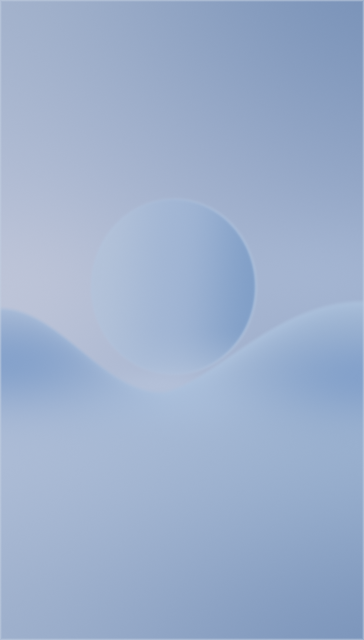
Give the GLSL for this background, as a WebGL 2 fragment shader.

```glsl
#version 300 es
precision highp float;
// A pale blue disc rests in the valley between two misty hills.
// Corner-blended gradients form sky and ground; a cosine ridge, an
// elliptical distance and Gaussian shadows give the soft shapes.
uniform vec2 u_resolution;
out vec4 outColor;

const float PI = 3.14159265;
const vec3 RIM_LIGHT = vec3(0.70, 0.78, 0.88);
const vec3 HILL_SHADE = vec3(0.50, 0.62, 0.79);

float hash(vec2 p) {
  vec3 q = fract(vec3(p.xyx) * 0.1031);
  q += dot(q, q.yzx + 33.33);
  return fract((q.x + q.y) * q.z);
}

float gaussian(vec2 p, vec2 center, vec2 spread) {
  vec2 d = (p - center) / spread;
  return exp(-dot(d, d));
}

// Blend a left and a right colour across the canvas.
vec3 across(vec3 left, vec3 right, float x) {
  return mix(left, right, smoothstep(-0.15, 1.15, x));
}

vec3 skyColor(vec2 uv) {
  vec3 top = across(vec3(0.64, 0.70, 0.80), vec3(0.47, 0.57, 0.72), uv.x);
  vec3 middle = across(vec3(0.71, 0.75, 0.84), vec3(0.60, 0.67, 0.79), uv.x);
  vec3 sky = mix(middle, top, smoothstep(0.55, 1.08, uv.y));
  // Warm haze above the left hill and a cool upper right corner.
  sky += vec3(0.035, 0.022, 0.008) * gaussian(uv, vec2(0.08, 0.55), vec2(0.35, 0.13));
  sky += vec3(0.03, 0.03, 0.025) * gaussian(uv, vec2(0.95, 0.57), vec2(0.35, 0.10));
  return sky;
}

vec3 groundColor(vec2 uv) {
  vec3 low = across(vec3(0.62, 0.69, 0.80), vec3(0.48, 0.58, 0.73), uv.x);
  vec3 high = across(vec3(0.68, 0.74, 0.84), vec3(0.60, 0.69, 0.81), uv.x);
  return mix(low, high, smoothstep(-0.05, 0.34, uv.y));
}

// Height of the hills, falling from both crests to one valley.
float ridgeHeight(float x, vec2 valley, vec2 crests) {
  bool isLeft = x < valley.x;
  float t = isLeft ? 1.0 - x / valley.x : (x - valley.x) / (1.0 - valley.x);
  float bend = isLeft ? t : pow(t, 0.77);
  float crest = isLeft ? crests.x : crests.y;
  return mix(valley.y, crest, 0.5 - 0.5 * cos(PI * bend));
}

vec3 addDisc(vec3 base, vec2 uv, vec2 center, vec2 radii) {
  vec2 q = (uv - center) / radii;
  float dist = length(q) - 1.0;
  float side = q.x * 0.96 - q.y * 0.08;
  vec3 body = mix(vec3(0.70, 0.76, 0.85), vec3(0.63, 0.71, 0.83), smoothstep(-1.0, 0.1, side));
  body = mix(body, vec3(0.50, 0.62, 0.78), smoothstep(-0.05, 1.08, side));
  // The foot of the disc dissolves into pale haze.
  body = mix(body, vec3(0.68, 0.75, 0.85), 0.65 * smoothstep(0.45, 1.05, -q.y));
  float rim = exp(-pow(dist / 0.022, 2.0));
  float rimLight = 0.18 + 0.27 * smoothstep(-0.2, 0.9, q.x);
  vec3 color = mix(base, body, 1.0 - smoothstep(-0.025, 0.02, dist));
  return mix(color, RIM_LIGHT, rim * rimLight);
}

vec3 addHills(vec3 base, vec2 uv, float ridge) {
  float depth = ridge - uv.y;
  float rightSide = smoothstep(0.40, 0.62, uv.x);
  vec3 body = groundColor(uv);
  body = mix(body, vec3(0.67, 0.75, 0.86), 0.7 * gaussian(uv, vec2(0.47, 0.38), vec2(0.24, 0.05)));
  float shade = gaussian(uv, vec2(0.02, 0.435), vec2(0.30, 0.072));
  shade += gaussian(uv, vec2(1.02, 0.415), vec2(0.28, 0.062));
  body = mix(body, HILL_SHADE, 0.85 * min(shade, 1.0));
  // Light grazes the ridge, spreading wider on the right slope.
  float glow = exp(-max(depth, 0.0) / mix(0.010, 0.026, rightSide));
  body = mix(body, RIM_LIGHT, glow * mix(0.40, 0.70, rightSide));
  return mix(base, body, smoothstep(-0.005, 0.005, depth));
}

void main() {
  vec2 uv = gl_FragCoord.xy / u_resolution;
  vec2 valley = vec2(0.445, 0.387);
  float ridge = ridgeHeight(uv.x, valley, vec2(0.518, 0.529));

  vec3 color = skyColor(uv);
  color = addDisc(color, uv, vec2(0.477, 0.552), vec2(0.226, 0.137));
  // Pale mist gathers between the disc and the valley.
  float mist = gaussian(uv, valley + vec2(0.0, 0.01), vec2(0.17, 0.025));
  color = mix(color, vec3(0.72, 0.77, 0.86), 0.65 * mist);
  color = addHills(color, uv, ridge);

  // Thin pale frame, measured in canvas widths.
  vec2 inset = min(uv, 1.0 - uv) * vec2(1.0, u_resolution.y / u_resolution.x);
  float frame = 1.0 - smoothstep(0.001, 0.006, min(inset.x, inset.y));
  color = mix(color, vec3(0.76, 0.81, 0.88), 0.55 * frame);

  // Faint dither keeps the gradients free of banding.
  color += (hash(gl_FragCoord.xy) - 0.5) / 255.0;
  outColor = vec4(color, 1.0);
}
```
